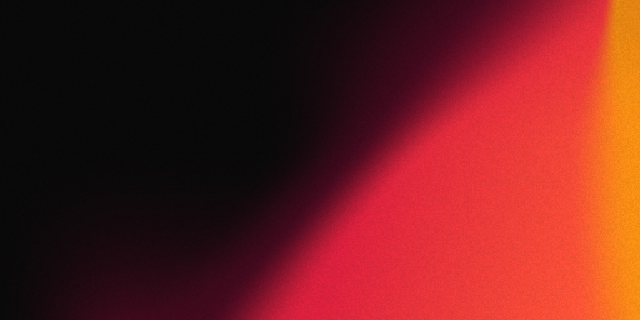
This background is drawn by a WebGL 1 fragment shader. Its source:

```glsl
precision highp float;
// Dark backdrop with a crimson field rising from the lower right along a curved
// diagonal edge, a wine glow at the lower left and an amber band at the right.
// Soft ramps of the distance to each edge are layered, then covered in fine grain.

uniform vec2 u_resolution;

const vec3 BLACK   = vec3(0.036, 0.034, 0.036);
const vec3 WINE    = vec3(0.265, 0.035, 0.115);
const vec3 CRIMSON = vec3(0.860, 0.125, 0.240);
const vec3 CORAL   = vec3(0.965, 0.300, 0.215);
const vec3 AMBER   = vec3(0.970, 0.560, 0.075);

const vec3 EDGE_CURVE = vec3(0.76, 0.74, 0.17); // x = a + b*y + c*y*y
const float TOP_SPREAD = 1.2;     // extra softness of the diagonal at the top
const float BOTTOM_SPREAD = 0.25; // extra softness at the bottom
const float GLOW_HEIGHT = 0.55;
const float BAND_X = 1.875;
const float BAND_BOW = 0.035;
const float GRAIN_CELLS = 256.0;  // grain cells per canvas height
const float GRAIN_AMOUNT = 0.07;

float hash(vec2 cell) {
  vec3 q = fract(vec3(cell.xyx) * 0.1031);
  q += dot(q, q.yzx + 33.33);
  return fract((q.x + q.y) * q.z);
}

// Horizontal distance to the diagonal, scaled by its local softness
float diagonalDistance(vec2 p) {
  float edge = EDGE_CURVE.x + p.y * (EDGE_CURVE.y + p.y * EDGE_CURVE.z);
  float spread = 1.0 + TOP_SPREAD * smoothstep(0.45, 1.0, p.y)
               + BOTTOM_SPREAD * (1.0 - smoothstep(0.0, 0.3, p.y));
  return (p.x - edge) / spread;
}

// Wine light along the lower left
float lowerGlow(vec2 p) {
  float rise = max(1.0 - p.y / GLOW_HEIGHT, 0.0);
  return 0.9 * rise * rise * smoothstep(-0.02, 0.42, p.x);
}

// Shift from crimson to coral toward the lower right
float warmth(vec2 p) {
  float slope = 0.2 + 1.4 * (p.x - 1.3) - 0.5 * (p.y - 0.48);
  return clamp(slope - 0.4 * smoothstep(0.5, 1.0, p.y), 0.0, 1.2);
}

// Amber band, crisp at the top and diffuse below
float amberBand(vec2 p) {
  float bow = 2.0 * p.y - 1.0;
  float center = BAND_X + BAND_BOW * bow * bow;
  float softness = mix(0.11, 0.025, smoothstep(0.5, 1.0, p.y));
  return smoothstep(center - softness, center + softness, p.x);
}

void main() {
  // Height spans 0 to 1; the wide canvas spans 0 to 2
  vec2 uv = gl_FragCoord.xy / u_resolution;
  vec2 p = uv * vec2(2.0, 1.0);
  float d = diagonalDistance(p);

  // Dark side: halo of the diagonal joined with the lower glow
  float halo = smoothstep(-0.42, -0.04, d);
  float wine = 1.0 - (1.0 - halo * halo) * (1.0 - lowerGlow(p));
  vec3 color = mix(BLACK, WINE, wine);

  // Bright side: crimson turning coral, then amber
  vec3 field = mix(CRIMSON, CORAL, warmth(p));
  color = mix(color, field, smoothstep(-0.1, 0.14, d));
  vec3 amber = AMBER * (1.0 - 0.08 * smoothstep(0.6, 1.0, p.y));
  color = mix(color, amber, amberBand(p));

  // Grain follows the brightness of the light
  float grain = hash(floor(p * GRAIN_CELLS)) - 0.5;
  color += grain * GRAIN_AMOUNT * (color + 0.08);

  gl_FragColor = vec4(clamp(color, 0.0, 1.0), 1.0);
}
```
